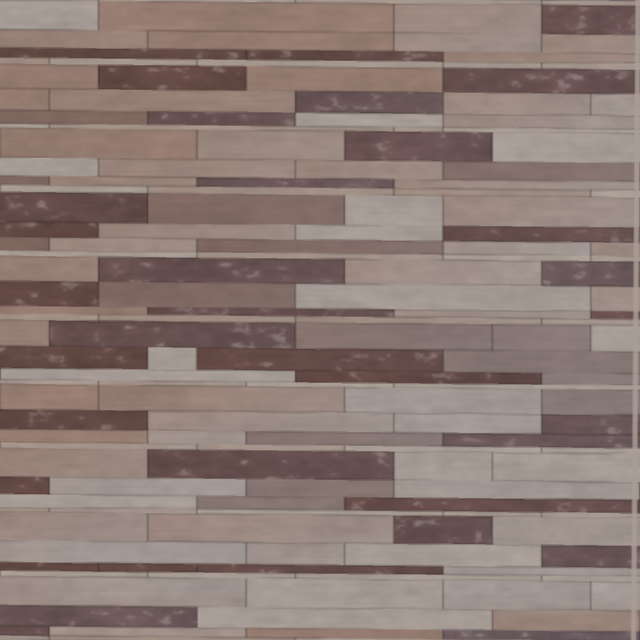
This texture is drawn by a Shadertoy shader. Its source:

```glsl
// Worn split-stone wall tiles: narrow staggered strips in grey, tan, brown and plum.
#define BANDS 10.0      // groups of four courses down the canvas
#define PLANK 0.31      // mean strip length
#define GRID 13.0       // end joints snap to this many columns
#define TILT 0.009      // downward slope of the courses
#define BLUR 0.0011     // spacing of the smoothing samples
#define WEAR 0.24       // strength of the mottling
#define GREY vec3(0.635, 0.600, 0.585)
#define TAN vec3(0.580, 0.480, 0.435)
#define BROWN vec3(0.385, 0.285, 0.265)
#define PLUM vec3(0.425, 0.365, 0.385)
#define CREAM vec3(0.660, 0.615, 0.580)

float hash(vec2 p) {
    vec3 q = fract(vec3(p.xyx) * 0.1031);
    q += dot(q, q.yzx + 33.33);
    return fract((q.x + q.y) * q.z);
}

float noise(vec2 p) {
    vec2 i = floor(p), f = fract(p);
    f = f * f * (3.0 - 2.0 * f);
    return mix(mix(hash(i), hash(i + vec2(1, 0)), f.x),
               mix(hash(i + vec2(0, 1)), hash(i + vec2(1, 1)), f.x), f.y);
}

float fbm(vec2 p) {
    float sum = 0.0, amp = 0.5;
    for (int i = 0; i < 4; i++) {
        sum += amp * noise(p);
        p = p * 2.03 + 17.0;
        amp *= 0.5;
    }
    return sum;
}

// Position of the end joint that opens a strip
float joint(float index, float row) {
    float x = PLANK * (index + 0.7 * hash(vec2(index + 40.0, row)) - 0.35 + hash(vec2(row, 9.0)));
    return floor(x * GRID + 0.5) / GRID;
}

vec3 wall(vec2 uv) {
    // Courses from the top: thick, medium, thin, hairline
    float s = (1.0 - uv.y - TILT * uv.x) * BANDS + 20.0;
    float band = floor(s), f = s - band;
    float a = 0.43 + 0.10 * (hash(vec2(band, 3.0)) - 0.5);
    float b = 0.75 + 0.10 * (hash(vec2(band, 5.0)) - 0.5);
    float c = 0.91 + 0.05 * (hash(vec2(band, 7.0)) - 0.5);
    float course = step(a, f) + step(b, f) + step(c, f);
    float row = band * 4.0 + course;
    float rowEdge = min(min(min(f, 1.0 - f), abs(f - a)), min(abs(f - b), abs(f - c))) / BANDS;

    // Strip within the course
    float index = floor(uv.x / PLANK - hash(vec2(row, 9.0)));
    if (uv.x < joint(index, row)) index -= 1.0;
    else if (uv.x >= joint(index + 1.0, row)) index += 1.0;
    float endEdge = min(uv.x - joint(index, row), joint(index + 1.0, row) - uv.x);
    vec2 id = vec2(index + 60.0, row);
    float pick = hash(id), shade = hash(id + 31.7);

    // Stone colour: warm at upper left and along the foot, cool at the right
    float warmth = smoothstep(-0.45, 0.65, uv.y - 0.8 * uv.x);
    warmth = max(warmth, 0.7 * smoothstep(0.12, 0.0, uv.y));
    vec3 pale = mix(GREY, TAN, clamp(warmth + 0.8 * (shade - 0.5), 0.0, 1.0));
    vec3 deep = mix(BROWN, PLUM, clamp(0.6 * uv.x + 0.8 * (shade - 0.4), 0.0, 1.0));
    float darkShare = course > 2.5 ? 0.06 : (course > 1.5 ? 0.45 : 0.29);
    float dark = step(pick, darkShare);
    vec3 col = mix(pale, deep, dark);
    if (course > 2.5 && dark < 0.5) col = mix(CREAM, pale, 0.6 * shade);
    else if (pick > 0.87) col = mix(CREAM, GREY, 0.5);
    else if (pick < darkShare + 0.09) col = mix(col, deep, 0.45);

    // Clouding, mottling and fine grain
    vec2 shift = 19.0 * vec2(pick, shade);
    float cloud = fbm(uv * vec2(9.0, 22.0) + shift) - 0.47;
    float mottle = fbm(uv * vec2(42.0, 75.0) + shift) - 0.47;
    float streak = noise(uv * vec2(14.0, 240.0) + shift) - 0.5;
    col *= 1.0 + WEAR * (mix(0.45, 1.0, dark) * (mottle + cloud) + 0.15 * streak);
    col = mix(col, GREY, dark * 0.45 * smoothstep(0.12, 0.32, mottle));

    // Seams between courses and at strip ends, partly worn away
    float worn = smoothstep(0.25, 0.65, noise(vec2(uv.x * 11.0, row)));
    col *= 1.0 - 0.16 * worn * (1.0 - smoothstep(0.0006, 0.0028, rowEdge));
    col *= 1.0 - 0.24 * (1.0 - smoothstep(0.0005, 0.0024, endEdge));

    // Pale upright grout near the right border
    float grout = abs(uv.x - 0.990 - 0.007 * uv.y);
    col = mix(col, CREAM, 0.85 * (1.0 - smoothstep(0.003, 0.005, grout)));
    return col;
}

void mainImage(out vec4 fragColor, in vec2 fragCoord) {
    vec2 uv = fragCoord / iResolution.xy;
    vec3 col = vec3(0.0);
    for (int j = -1; j <= 1; j++)
        for (int i = -1; i <= 1; i++)
            col += wall(uv + BLUR * vec2(i, j));
    fragColor = vec4(col / 9.0, 1.0);
}
```
